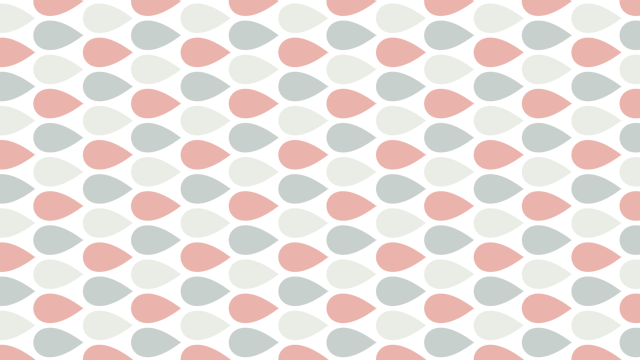
This pattern is drawn by a WebGL 2 fragment shader. Its source:

```glsl
#version 300 es
precision highp float;

uniform vec2 u_resolution;
out vec4 fragColor;

// Lengths are fractions of the canvas height
const float COLUMN_PERIOD = 0.2714;               // between columns of one lattice
const float ROW_PITCH     = 0.0948;
const vec2  LATTICE_START = vec2(0.0926, 0.1435); // blunt end of a pink drop
const vec2  LATTICE_SHIFT = vec2(0.1377, 0.1422); // from first to second lattice
const float DROP_LENGTH   = 0.1385;
const float DROP_HALF     = 0.0410;
const float EDGE_MARGIN   = 0.04;

const vec3 WHITE = vec3(1.0);
const vec3 PINK  = vec3(0.918, 0.702, 0.671);
const vec3 IVORY = vec3(0.917, 0.930, 0.902);
const vec3 GREY  = vec3(0.784, 0.814, 0.802);

// Approximate distance to a drop, blunt end at the origin, tip towards +x.
// Outline: y^2 = k t (1 - t)^2, widest at t = 1/3.
float dropDistance(vec2 p) {
    float k = 6.75 * DROP_HALF * DROP_HALF;
    float t = min(p.x / DROP_LENGTH, 1.0);
    float value = p.y * p.y - k * t * (1.0 - t) * (1.0 - t);
    vec2 slope = vec2(k * (1.0 - t) * (1.0 - 3.0 * t) / DROP_LENGTH, 2.0 * p.y);
    return max(value / max(length(slope), 1e-5), p.x - DROP_LENGTH);
}

// Colours cycle upwards through each column
vec3 rowColour(float row) {
    float phase = mod(row, 3.0);
    return phase < 0.5 ? PINK : (phase < 1.5 ? IVORY : GREY);
}

void main() {
    vec2 uv = gl_FragCoord.xy / u_resolution.y;
    float softness = 0.75 / u_resolution.y;
    vec3 colour = WHITE;

    // Two interleaved lattices of drops
    for (int i = 0; i < 2; i++) {
        vec2 p = uv - LATTICE_START - float(i) * LATTICE_SHIFT;
        float row = floor(p.y / ROW_PITCH + 0.5);
        p.y -= row * ROW_PITCH;
        p.x = mod(p.x + EDGE_MARGIN, COLUMN_PERIOD) - EDGE_MARGIN;
        float cover = 1.0 - smoothstep(-softness, softness, dropDistance(p));
        colour = mix(colour, rowColour(row), cover);
    }

    fragColor = vec4(colour, 1.0);
}
```
